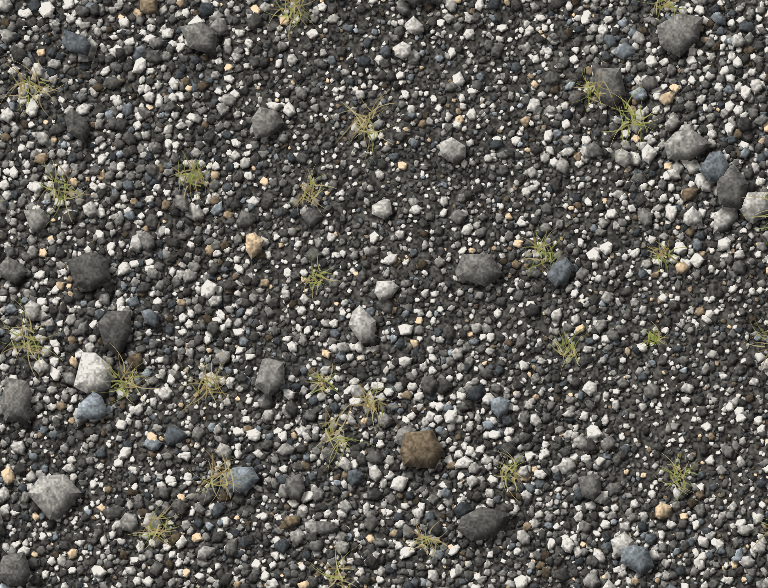
Write a WebGL 2 fragment shader that draws this texture.

```glsl
#version 300 es
precision highp float;
// Sunlit gravel over dark soil, with sparse tufts of dry grass.
// Layers of jittered cells hold angular convex stones, from grit to rocks;
// a broad noise map thins the gravel into bare earth, and blades go on top.

#define GRIT_SIZE 0.0095
#define GRAVEL_SIZE 0.0165
#define PEBBLE_SIZE 0.025
#define STONE_SIZE 0.04
#define ROCK_SIZE 0.07
#define TUFT_SIZE 0.15
#define TUFT_SHARE 0.5
#define DARK_STONE 0.25
#define PALE_STONE 1.0
#define SPECKLE 0.7
#define LIGHT vec2(-0.6, 0.8)

uniform vec2 u_resolution;
out vec4 fragColor;

vec3 hash3(vec2 p) {
  vec3 q = fract(p.xyx * vec3(0.1031, 0.1030, 0.0973));
  q += dot(q, q.yxz + 33.33);
  return fract((q.xxy + q.yzz) * q.zyx);
}

float noise(vec2 p) {
  vec2 i = floor(p), f = fract(p);
  f = f * f * (3.0 - 2.0 * f);
  float low = mix(hash3(i).x, hash3(i + vec2(1, 0)).x, f.x);
  float high = mix(hash3(i + vec2(0, 1)).x, hash3(i + vec2(1, 1)).x, f.x);
  return mix(low, high, f.y);
}

// 0 in thick gravel, 1 on bare earth
float bareness(vec2 p) {
  float n = 0.68 * noise(p * 3.1 + 5.3) + 0.32 * noise(p * 9.0 + 21.0);
  return smoothstep(0.48, 0.7, n);
}

// Convex stone outline: normal of the nearest side, signed distance
vec3 outline(vec2 q, float seed) {
  vec3 side = vec3(0, 0, -9);
  for (int i = 0; i < 6; i++) {
    float k = fract(seed * float(i * 7 + 11));
    float a = (float(i) + 0.7 * k) * 1.0472 + seed * 6.2832;
    vec2 n = vec2(cos(a), sin(a));
    float d = dot(q, n) - 0.72 - 0.26 * fract(k * 7.7);
    if (d > side.z) side = vec3(n, d);
  }
  return side;
}

// One layer of stones; cover is the share of filled cells (gravel, earth)
void stones(inout vec3 col, vec2 p, float size, vec2 cover, float seed) {
  vec2 g = p / size, cell = floor(g), spot = vec2(0);
  vec3 side = vec3(0, 0, 9), kind = vec3(0);
  float shade = 9.0;
  for (int j = -1; j <= 1; j++)
  for (int i = -1; i <= 1; i++) {
    vec2 id = cell + vec2(i, j);
    vec3 k = hash3(id + seed + 71.7);
    if (k.x > cover.x) continue;
    vec3 h = hash3(id + seed);
    float radius = mix(0.38, 0.66, h.z);
    vec2 q = (g - id - 0.5 - 0.8 * (h.xy - 0.5)) / radius;
    if (dot(q, q) > 3.2) continue;
    if (k.x > mix(cover.x, cover.y, bareness((id + 0.5) * size))) continue;
    float turn = k.y * 40.0;
    vec2 axis = vec2(cos(turn), sin(turn));
    q += axis * dot(q, axis) * 0.5 * h.x;
    vec3 s = outline(q, k.z);
    s.z *= radius;
    shade = min(shade, outline(q + LIGHT * 0.3, k.z).z);
    if (s.z < side.z) {
      side = s;
      spot = q;
      kind = vec3(fract(h.z * 13.7 + k.z), k.y, radius);
    }
  }
  // Cast shadow, then the body with lit bevels and mineral speckle
  col *= mix(0.45, 1.0, smoothstep(-0.1, 0.25, shade));
  float px = 1.0 / (u_resolution.y * size);
  float mask = 1.0 - smoothstep(-0.7 * px, 0.5 * px, side.z);
  if (mask <= 0.0) return;
  float tone = mix(DARK_STONE, PALE_STONE, pow(kind.x, 1.75));
  if (size > 0.03) tone = mix(tone, 0.44, 0.45);
  vec3 tint = vec3(1.02, 1.0, 0.96);
  if (kind.y < 0.15 && tone < 0.6) tint = vec3(0.95, 1.0, 1.03);
  if (kind.y > 0.94) tint = vec3(1.1, 0.97, 0.8);
  float bevel = smoothstep(-0.6, -0.05, side.z / kind.z);
  float lit = 1.0 + 0.42 * bevel * dot(side.xy, LIGHT) + 0.2 * dot(spot, LIGHT);
  lit *= 1.0 - 0.2 * bevel * bevel;
  float grain = 0.6 * noise(p * 310.0 + seed) + 0.4 * noise(p * 110.0 + seed);
  lit *= 1.0 + SPECKLE * (grain - 0.48);
  col = mix(col, min(tone * lit, 0.93) * tint, mask);
}

// Radiating bent blades, straw to green
void tufts(inout vec3 col, vec2 p) {
  vec2 g = p / TUFT_SIZE, cell = floor(g);
  float px = 1.0 / (u_resolution.y * TUFT_SIZE);
  for (int j = -1; j <= 1; j++)
  for (int i = -1; i <= 1; i++) {
    vec2 id = cell + vec2(i, j);
    vec3 h = hash3(id + 311.0), k = hash3(id + 457.0);
    vec2 off = g - id - 0.5 - 0.8 * (h.xy - 0.5);
    float reach = mix(0.18, 0.4, k.y), r = length(off);
    if (k.x > TUFT_SHARE || r > reach * 1.3) continue;
    col *= mix(0.8, 1.0, smoothstep(0.0, reach * 0.8, r));
    for (int b = 0; b < 30; b++) {
      vec3 m = hash3(id * 3.7 + float(b) * 5.3 + 91.0);
      vec3 w = hash3(id * 2.9 + float(b) * 7.1 + 17.0);
      float a = 6.2832 * m.x, len = reach * mix(0.35, 1.0, m.y);
      vec2 dir = vec2(cos(a), sin(a)), q = off - (w.xy - 0.5) * reach * 0.7;
      float u = dot(q, dir);
      float v = dot(q, vec2(-dir.y, dir.x)) - (m.z - 0.5) * 2.2 * u * u / len;
      float width = 0.0095 * (1.0 - 0.7 * u / len);
      float blade = 1.0 - smoothstep(width - 0.5 * px, width + 0.5 * px, abs(v));
      blade *= step(0.0, u) * (1.0 - smoothstep(len - px, len, u));
      vec3 straw = mix(vec3(0.52, 0.44, 0.29), vec3(0.77, 0.73, 0.54), w.z);
      vec3 green = mix(vec3(0.42, 0.45, 0.21), vec3(0.66, 0.69, 0.38), w.z);
      col = mix(col, mix(straw, green, step(m.z, h.z * 0.75)), 0.85 * blade);
    }
  }
}

void main() {
  vec2 p = gl_FragCoord.xy / u_resolution.y;
  // Damp earth
  float earth = 0.6 * noise(p * 260.0) + 0.3 * noise(p * 90.0) + 0.1 * noise(p * 22.0);
  vec3 col = mix(0.06, 0.49, earth) * vec3(1.03, 1.0, 0.95);
  // Grit to rocks
  stones(col, p, GRIT_SIZE, vec2(0.7, 0.7), 13.0);
  stones(col, p, GRAVEL_SIZE, vec2(0.97, 0.4), 137.0);
  stones(col, p, PEBBLE_SIZE, vec2(0.26, 0.06), 229.0);
  stones(col, p, STONE_SIZE, vec2(0.07, 0.04), 383.0);
  stones(col, p, ROCK_SIZE, vec2(0.1, 0.06), 541.0);
  tufts(col, p);
  fragColor = vec4(clamp(col, 0.0, 1.0), 1.0);
}
```
